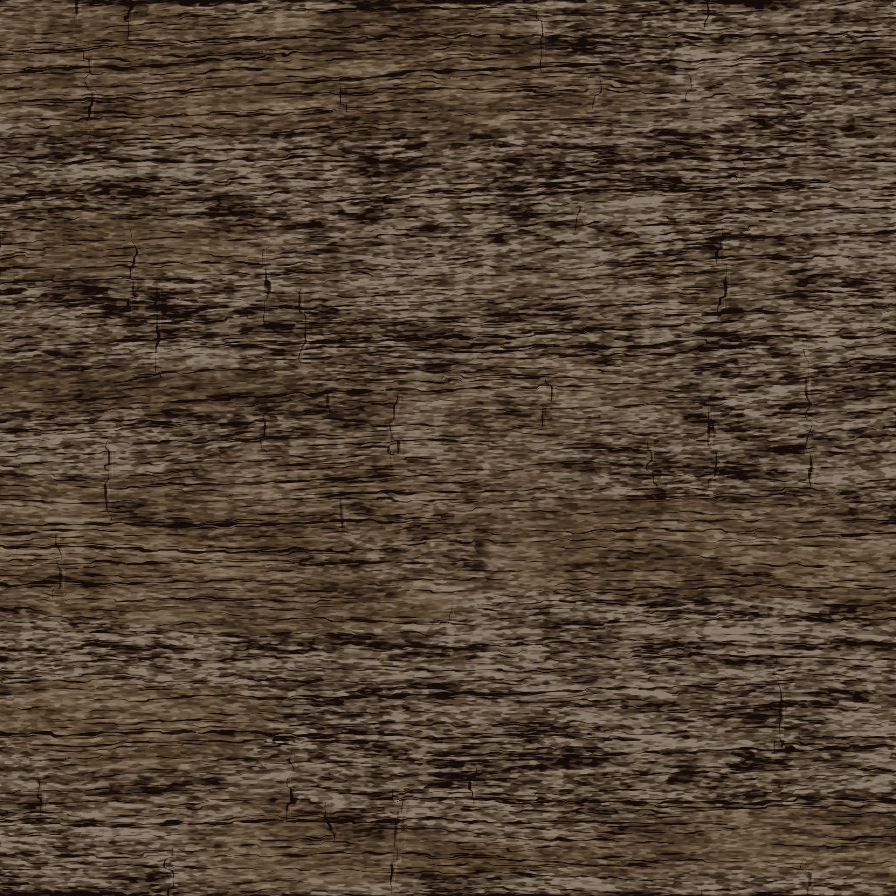
Give the GLSL for this texture, as a three.js fragment shader.

```glsl
// Weathered dark brown timber with horizontal fibres, splits and cross cracks.
varying vec2 vUv;

vec2 hash2(vec2 p) {
  return fract(sin(vec2(dot(p, vec2(127.1, 311.7)), dot(p, vec2(269.5, 183.3)))) * 43758.55);
}

// Smooth cellular noise: random cell values blended by distance
float cellNoise(vec2 p) {
  vec2 base = floor(p);
  float sum = 0.0;
  float total = 0.0;
  for (int j = -1; j <= 1; j++) {
    for (int i = -1; i <= 1; i++) {
      vec2 cell = base + vec2(float(i), float(j));
      vec2 rnd = hash2(cell);
      vec2 d = p - cell - rnd;
      float weight = exp(-9.0 * dot(d, d));
      sum += weight * hash2(cell + 57.3).x;
      total += weight;
    }
  }
  return sum / max(total, 0.00001);
}

// Scattered tapering splits that run along x, at most one per cell
float cracks(vec2 p, vec2 cells, float width, float keep) {
  vec2 base = floor(p * cells);
  float dark = 0.0;
  for (int j = -1; j <= 1; j++) {
    for (int i = -1; i <= 1; i++) {
      vec2 cell = base + vec2(float(i), float(j));
      vec2 place = hash2(cell + cells);
      vec2 kind = hash2(cell + cells.yx + 31.7);
      vec2 d = p - (cell + place) / cells;
      float along = d.x * cells.x / (0.2 + 0.75 * kind.x);
      float taper = 1.0 - along * along;
      d.y -= d.x * (place.x - 0.5) * 0.06;
      d.y += 0.0007 * sin(d.x * 45.0 + place.x * 40.0);
      float halfWidth = width * taper * (0.6 + 0.4 * sin(d.x * 130.0 + place.y * 50.0));
      float line = 1.0 - smoothstep(halfWidth - 0.0006, halfWidth + 0.0007, abs(d.y));
      dark = max(dark, line * smoothstep(0.0, 0.2, taper) * step(kind.y, keep));
    }
  }
  return dark;
}

void main() {
  // Bend the grain: tilted above, nearly level below
  vec2 p = vUv;
  p.y -= 0.03 * (p.x - 0.5) * smoothstep(0.25, 0.6, vUv.y);
  p.y += 0.002 * sin(p.x * 9.0 + p.y * 14.0) + 0.0008 * sin(p.x * 31.0 - p.y * 45.0);

  // Broad patches, with smooth brown faces mostly in the lower half
  float broad = cellNoise(p * vec2(3.0, 9.0));
  float patches = cellNoise(p * vec2(9.0, 36.0) + 11.0);
  float lower = 1.0 - smoothstep(0.35, 0.55, vUv.y);
  float face = smoothstep(0.5, 0.8, cellNoise(p * vec2(3.0, 13.0) + 23.0) + 0.25 * lower - 0.1);

  // Fibres at three scales
  float fibre = 0.42 * (cellNoise(p * vec2(16.0, 150.0)) - 0.5);
  fibre += 0.6 * (cellNoise(p * vec2(42.0, 290.0) + 5.0) - 0.5);
  fibre += 0.75 * (cellNoise(p * vec2(130.0, 430.0) + 9.0) - 0.5);
  float tone = 0.735 + fibre * mix(1.08, 0.65, face);
  tone += 0.12 * (broad - 0.5) + 0.26 * (patches - 0.5) - 0.07 * face;

  // Small ragged pits gathered in the rough patches
  float pits = smoothstep(0.6, 0.78, cellNoise(p * vec2(42.0, 150.0) + 40.0));
  tone -= 0.42 * pits * (1.0 - 0.6 * face) * smoothstep(0.8, 0.3, patches);

  // Splits along the grain, made jagged by a small offset
  float jag = cellNoise(p * vec2(55.0, 75.0) + 70.0) - 0.5;
  vec2 q = p + vec2(0.0, 0.004 * jag);
  float splits = cracks(q, vec2(1.8, 15.0), 0.0021, 0.55);
  splits = max(splits, 0.9 * cracks(q, vec2(5.0, 45.0), 0.0013, 0.6));
  splits = max(splits, 0.8 * cracks(q, vec2(17.0, 100.0), 0.0009, 0.6));
  tone -= 0.8 * splits;

  // Short broken cracks across the grain, each with a pale rim
  vec2 across = p.yx + vec2(0.0, 0.013 * jag);
  float gaps = 0.45 + 0.55 * smoothstep(0.3, 0.55, cellNoise(p * vec2(30.0, 90.0) + 3.0));
  float breaks = gaps * cracks(across, vec2(15.0, 11.0), 0.0015, 0.26);
  tone += 0.16 * cracks(across - vec2(0.0, 0.004), vec2(15.0, 11.0), 0.0015, 0.26);
  tone -= 0.7 * breaks;

  // Dark plank seams at the edges and across the lower third
  float ragged = 0.006 * (patches - 0.5) + 0.004 * jag;
  float edge = min(vUv.y, 1.0 - vUv.y) + ragged;
  tone -= 0.6 * (1.0 - smoothstep(0.001, 0.006, edge));
  float seam = abs(p.y - 0.278 + 2.0 * ragged);
  tone -= 0.5 * (1.0 - smoothstep(0.001, 0.004, seam)) * smoothstep(0.2, 0.6, broad);

  // Shadow, brown wood and grey weathered fibre
  tone = clamp(tone, 0.0, 1.12);
  vec3 shadow = vec3(0.08, 0.04, 0.03);
  vec3 brown = vec3(0.33, 0.26, 0.19);
  vec3 weathered = vec3(0.49, 0.43, 0.37);
  vec3 color = mix(shadow, brown, min(tone / 0.6, 1.0));
  color = mix(color, weathered, max((tone - 0.6) / 0.4, 0.0));
  color *= mix(vec3(1.0), vec3(1.0, 0.98, 0.92), face);
  gl_FragColor = vec4(color, 1.0);
}
```
